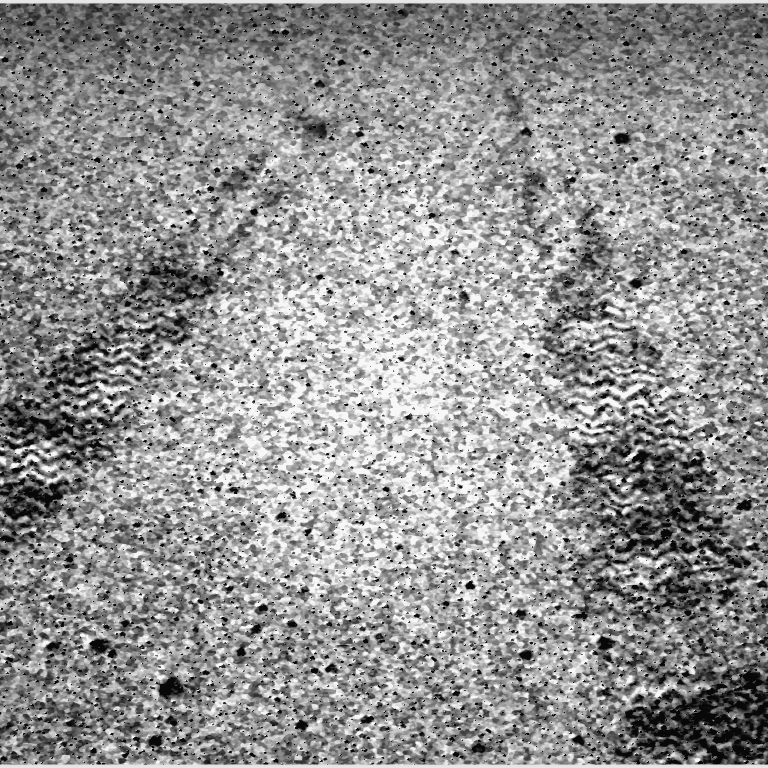
This texture is drawn by a three.js fragment shader. Its source:

```glsl
// Grey gravel plain with two wheel tracks converging toward a dim horizon.
// Smooth cellular noise makes the grain, jittered cells scatter the pebbles,
// and zigzag sine ridges press the tread into each perspective track.
varying vec2 vUv;

#define GRAIN_SCALE vec2(135.0, 185.0)
#define GRAIN_CONTRAST 0.95
#define PEBBLE_LAYERS 3
#define PEBBLE_SCALE 27.0
#define PEBBLE_SHADOW 0.62
#define PEBBLE_GLINT 0.28
#define TREAD_COUNT 62.0
#define TREAD_ZIGZAG 24.0
#define TREAD_DEPTH 0.24
#define TRACK_SHADE 0.22

vec2 hash2(vec2 p) {
  vec3 q = fract(p.xyx * vec3(0.1031, 0.1030, 0.0973));
  q += dot(q, q.yzx + 33.33);
  return fract((q.xx + q.yz) * q.zy);
}

// Smooth cellular noise: random cell tones blended by distance.
float cellNoise(vec2 p) {
  vec2 cell = floor(p);
  vec2 local = fract(p);
  float tone = 0.0;
  float total = 0.0;
  for (int j = -1; j <= 1; j++) {
    for (int i = -1; i <= 1; i++) {
      vec2 offset = vec2(float(i), float(j));
      vec2 d = offset + hash2(cell + offset) - local;
      float weight = exp(-9.0 * dot(d, d));
      tone += weight * hash2(cell + offset + 71.0).x;
      total += weight;
    }
  }
  return tone / total;
}

// Dark stone with a lit upper left side, returned as a change in brightness.
float stone(vec2 d, float radius) {
  d *= vec2(0.82, 1.15);
  float body = 1.0 - smoothstep(0.45 * radius, radius, length(d));
  vec2 litSide = d - vec2(-0.75, 0.6) * radius;
  float glint = 1.0 - smoothstep(0.2 * radius, 0.85 * radius, length(litSide));
  return PEBBLE_GLINT * glint * (1.0 - body) - PEBBLE_SHADOW * body;
}

// One jittered stone per occupied cell; the grid is turned to hide its rows.
float pebbles(vec2 uv, float scale, float density, float turn) {
  mat2 spin = mat2(cos(turn), sin(turn), -sin(turn), cos(turn));
  vec2 p = spin * uv * scale + 40.0;
  vec2 cell = floor(p);
  vec2 center = 0.32 + 0.36 * hash2(cell);
  vec2 traits = hash2(cell + 19.0);
  float radius = mix(0.1, 0.27, traits.y * traits.y);
  vec2 d = (fract(p) - center) * spin;
  d += 0.025 * sin(d.yx * 23.0 + traits * 6.0);
  return stone(d, radius) * step(traits.x, density);
}

// Brightness change of a track; across is -1 to 1 between its edges.
float track(vec2 uv, float across, float strength) {
  float ragged = abs(across) + 0.55 * (cellNoise(uv * vec2(26.0, 65.0)) - 0.5);
  float inside = strength * (1.0 - smoothstep(0.65, 1.15, ragged));
  float zigzag = abs(fract(uv.x * TREAD_ZIGZAG) - 0.5);
  float wobble = cellNoise(uv * vec2(20.0, 35.0));
  float cycle = TREAD_COUNT * log(1.45 - uv.y) + 1.3 * zigzag + 0.9 * wobble;
  float ridge = sin(6.2832 * cycle);
  float near = 1.0 - smoothstep(0.5, 0.72, uv.y);
  float patches = cellNoise(uv * vec2(15.0, 24.0) + 8.0);
  float shade = -TRACK_SHADE + 0.45 * (patches - 0.45);
  shade += 0.16 * (1.0 - smoothstep(0.0, 0.6, abs(across))) * (1.0 - near);
  shade += TREAD_DEPTH * ridge * near * (0.55 + 0.8 * patches);
  return inside * shade;
}

void main() {
  vec2 uv = vUv;

  // Broad light pool, dim horizon and uneven soil
  vec2 fromPool = (uv - vec2(0.52, 0.49)) / vec2(0.40, 0.42);
  float tone = 0.46 + 0.36 * exp(-dot(fromPool, fromPool));
  tone += 0.07 * smoothstep(0.6, 1.0, uv.x) * smoothstep(0.15, 0.6, uv.y);
  tone -= 0.14 * smoothstep(0.87, 0.98, uv.y);
  tone += 0.10 * (cellNoise(uv * vec2(7.0, 16.0)) - 0.5);

  // Wheel tracks
  float leftAcross = (uv.x - 0.405 + 0.83 * (0.844 - uv.y)) / (0.015 + 0.12 * (1.0 - uv.y));
  float rightAcross = (uv.x - 0.66 - 0.30 * (0.95 - uv.y)) / (0.016 + 0.13 * (0.95 - uv.y));
  float gap = 1.0 - 0.75 * exp(-pow((uv.y - 0.165) / 0.045, 2.0));
  float fade = 1.0 - 0.75 * smoothstep(0.82, 0.97, uv.y);
  tone += track(uv, leftAcross, fade * smoothstep(0.2, 0.3, uv.y));
  tone += track(uv, rightAcross, fade * gap);

  // Fine grain, softer in the distance
  float grain = 0.65 * cellNoise(uv * GRAIN_SCALE) + 0.35 * cellNoise(uv * GRAIN_SCALE * 1.7 + 9.0);
  tone += GRAIN_CONTRAST * (grain - 0.5) * mix(1.0, 0.55, smoothstep(0.6, 1.0, uv.y));

  // Scattered pebbles, the larger ones mostly in the foreground
  for (int i = 0; i < PEBBLE_LAYERS; i++) {
    float layer = float(i);
    float density = mix(0.26 + 0.12 * layer, 0.05 + 0.16 * layer, smoothstep(0.0, 0.55, uv.y));
    tone += pebbles(uv, PEBBLE_SCALE * pow(1.95, layer), density, 0.5 + 0.8 * layer);
  }

  // Large lone rocks
  tone += stone(uv - vec2(0.224, 0.104), 0.020) + stone(uv - vec2(0.131, 0.158), 0.015);
  tone += stone(uv - vec2(0.810, 0.819), 0.012) + stone(uv - vec2(0.788, 0.163), 0.013);

  // Pale strips along the top and bottom edges
  float edge = smoothstep(0.494, 0.497, abs(uv.y - 0.5));
  tone = mix(clamp(tone, 0.03, 0.97), 0.9, edge);
  gl_FragColor = vec4(vec3(tone), 1.0);
}
```
